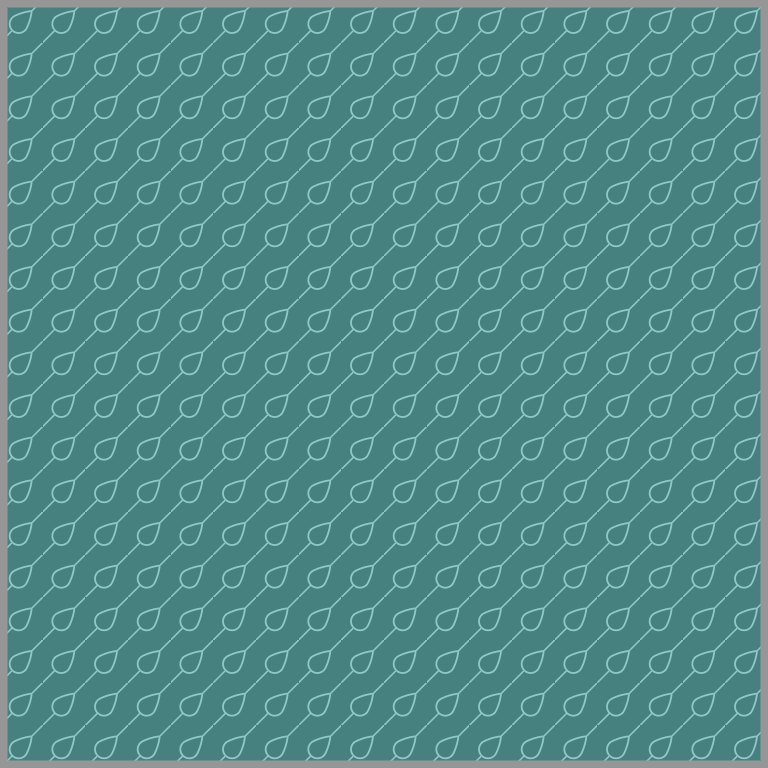
Reproduce this pattern procedurally as a Shadertoy shader.

```glsl
// Teal grid of outlined teardrops strung on diagonal threads, inside a thin grey frame.

const float REPEATS = 18.0;       // tiles across and down
const float FRAME_WIDTH = 0.0098; // in canvas units

// Drop geometry and stroke widths, in tile units
const float BULB_RADIUS = 0.211;
const float BULB_CENTER = -0.088; // position along the tile diagonal
const float TIP_HEIGHT = 0.431;   // from bulb centre to tip
const float SIDE_RADIUS = 1.2;    // curvature of the bowed sides
const float DROP_STROKE = 0.042;
const float THREAD_STROKE = 0.036;

const vec3 TEAL = vec3(0.275, 0.506, 0.498);
const vec3 MINT = vec3(0.56, 0.79, 0.78);
const vec3 GREY = vec3(0.59);

// Signed distance to a drop: a circle at the origin blended by tangent arcs
// into a tip at (0, height).
float dropDistance(vec2 p, float radius, float height, float sideRadius) {
    p.x = abs(p.x);
    float b = (height * height - 2.0 * sideRadius * radius + radius * radius) / (2.0 * height);
    float a = sqrt((sideRadius - radius) * (sideRadius - radius) - b * b);
    if (a * p.y + b * p.x < 0.0) return length(p) - radius;
    vec2 fromTip = p - vec2(0.0, height);
    if (a * fromTip.y > (height - b) * p.x) return length(fromTip);
    return length(p - vec2(-a, b)) - sideRadius;
}

// Distance to the vertical axis, leaving out the span from low to high
float threadDistance(vec2 p, float low, float high) {
    return length(vec2(p.x, max(0.0, min(p.y - low, high - p.y))));
}

// Antialiased coverage of a line of the given width
float stroke(float dist, float width, float pixel) {
    return clamp((0.5 * width - abs(dist)) / pixel + 0.5, 0.0, 1.0);
}

// Coverage of one tile, with p measured from the tile centre
float tileInk(vec2 p, float pixel) {
    // Rotate so that y runs along the rising diagonal
    vec2 axis = vec2(p.x - p.y, p.x + p.y) * sqrt(0.5);
    float drop = dropDistance(axis - vec2(0.0, BULB_CENTER), BULB_RADIUS, TIP_HEIGHT, SIDE_RADIUS);
    float thread = threadDistance(axis, BULB_CENTER - BULB_RADIUS, BULB_CENTER + TIP_HEIGHT);
    return max(stroke(drop, DROP_STROKE, pixel), stroke(thread, THREAD_STROKE, pixel));
}

void mainImage(out vec4 fragColor, in vec2 fragCoord) {
    vec2 uv = fragCoord / iResolution.xy;
    float pixel = 1.0 / min(iResolution.x, iResolution.y);

    // Repeating drops and threads
    float ink = tileInk(fract(uv * REPEATS) - 0.5, pixel * REPEATS);
    vec3 color = mix(TEAL, MINT, ink);

    // Frame
    vec2 edge = min(uv, 1.0 - uv);
    float frame = clamp((FRAME_WIDTH - min(edge.x, edge.y)) / pixel + 0.5, 0.0, 1.0);
    fragColor = vec4(mix(color, GREY, frame), 1.0);
}
```
